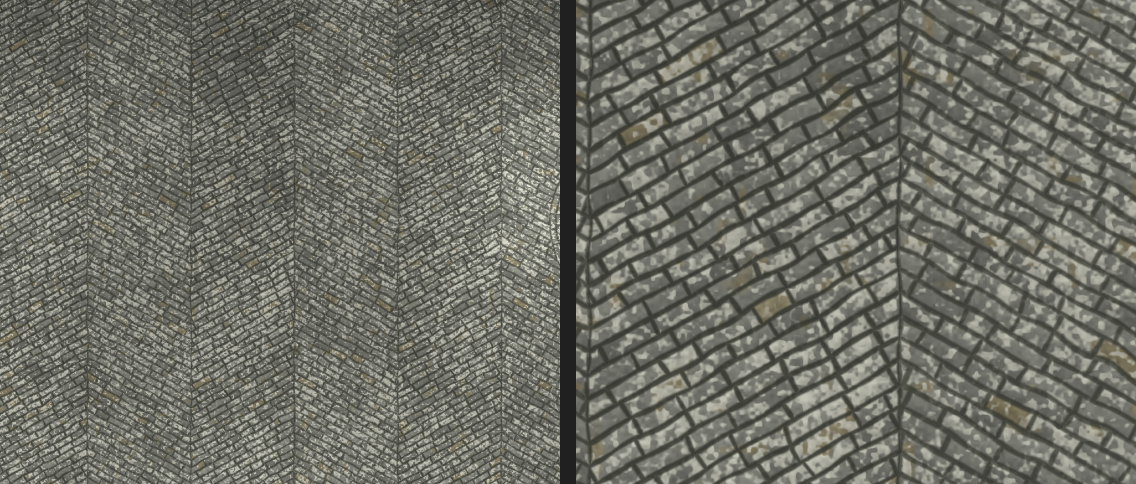
Left, the full canvas; right, a detail of the centre.
Reproduce this texture procedurally as a Shadertoy shader.

```glsl
// Layout, in units of the canvas height
const float COLUMN_WIDTH = 0.2137;
const float COLUMN_START = 0.181;
const float TILT = 0.51;            // slope angle of the courses, radians
const float COURSE_HEIGHT = 0.0136;
const float STONE_LENGTH = 0.037;
const float LENGTH_JITTER = 0.45;
const float JOINT_WIDTH = 0.0011;
const vec2 RING_CENTRE = vec2(1.317, 0.539);
const float RING_RADIUS = 0.181;
const vec2 GLOW_CENTRE = vec2(1.09, 0.61);

// Surface
const float STONE_VARIATION = 0.24;
const float OCHRE_SHARE = 0.035;
const vec3 JOINT_COLOUR = vec3(0.20, 0.21, 0.18);
const vec3 STONE_COLOUR = vec3(0.445, 0.45, 0.42);
const vec3 LICHEN_COLOUR = vec3(0.73, 0.73, 0.68);
const vec3 OCHRE_COLOUR = vec3(0.52, 0.46, 0.30);

float hash(vec2 p) {
    return fract(sin(dot(p, vec2(127.1, 311.7))) * 43758.5453);
}

float noise(vec2 p) {
    vec2 i = floor(p), f = fract(p);
    f = f * f * (3.0 - 2.0 * f);
    return mix(mix(hash(i), hash(i + vec2(1, 0)), f.x),
               mix(hash(i + vec2(0, 1)), hash(i + vec2(1, 1)), f.x), f.y);
}

// x: along the course, y: across it, z: distance to the strip edge, w: strip id
vec4 courseCoords(vec2 p) {
    vec2 fromRing = p - RING_CENTRE;
    float r = length(fromRing);
    if (r < RING_RADIUS)
        return vec4(atan(fromRing.y, -fromRing.x) * RING_RADIUS,
                    r - RING_RADIUS, RING_RADIUS - r, 50.0);

    float strip = (p.x - COLUMN_START) / COLUMN_WIDTH;
    float column = floor(strip);
    float x = (fract(strip) - 0.5) * COLUMN_WIDTH;
    float angle = mod(column, 2.0) > 0.5 ? TILT : -TILT;
    float c = cos(angle), s = sin(angle);
    float edge = min(0.5 * COLUMN_WIDTH - abs(x), r - RING_RADIUS);
    return vec4(c * x + s * p.y, c * p.y - s * x, edge, column);
}

void mainImage(out vec4 fragColor, in vec2 fragCoord) {
    vec2 p = fragCoord / iResolution.y;
    float pixel = 1.0 / iResolution.y;

    // Hand-laid wobble
    vec2 wobble = vec2(noise(p * 45.0), noise(p * 45.0 + 31.0)) - 0.5;
    vec4 course = courseCoords(p + 0.004 * wobble);

    // Courses, split into stones of uneven length
    float v = course.y / COURSE_HEIGHT;
    float row = floor(v);
    float height = fract(v);
    vec2 rowKey = vec2(row, course.w * 17.0);
    float u = course.x / STONE_LENGTH + hash(rowKey);
    float joint = floor(u + 0.5);
    float offset = u - joint
        - LENGTH_JITTER * (hash(rowKey + vec2(joint * 7.0, 3.0)) - 0.5);
    vec2 stone = rowKey + vec2(71.0, 5.0) * (joint - step(offset, 0.0));

    // Distance to the nearest joint
    float bedJoint = min(height, 1.0 - height) * COURSE_HEIGHT;
    float gap = min(bedJoint, min(abs(offset) * STONE_LENGTH, course.z + 0.0004));
    float width = JOINT_WIDTH * (0.6 + 0.9 * noise(p * 90.0));
    float face = smoothstep(width - 0.8 * pixel, width + 0.0012 + 0.8 * pixel, gap);

    // Stone tone and occasional ochre
    vec3 colour = STONE_COLOUR * (1.0 + STONE_VARIATION * (hash(stone) - 0.5));
    float ochre = step(1.0 - OCHRE_SHARE, hash(stone + 9.3));
    ochre = max(ochre, smoothstep(0.78, 0.95, noise(p * 70.0 + 12.0)));
    colour = mix(colour, OCHRE_COLOUR, 0.5 * ochre);

    // Pale lichen flecks, denser on some stones
    float fleck = 0.6 * noise(p * 230.0) + 0.4 * noise(p * 390.0 + 8.0);
    float cover = 0.2 * (hash(stone + 4.7) - 0.5) + 0.2 * (noise(p * 22.0) - 0.5);
    float lichen = smoothstep(0.43, 0.72, fleck + cover);
    colour = mix(colour, LICHEN_COLOUR, 0.85 * lichen);
    colour *= 0.9 + 0.2 * noise(p * 340.0 + 40.0);

    // Rounded face: lit upper edge, shaded lower edge
    colour *= 1.0 + 0.16 * (height - 0.5);
    float rising = mod(course.w, 2.0);
    colour = mix(JOINT_COLOUR, colour, mix(0.28 - 0.12 * rising, 1.0, face));

    // Broad weathering and a bright worn area
    float weather = 0.91 + 0.17 * noise(p * vec2(4.0, 3.0) + 2.0);
    vec2 toGlow = (p - GLOW_CENTRE) / vec2(0.16, 0.22);
    float glow = exp(-dot(toGlow, toGlow));
    float shade = 1.0 - 0.13 * smoothstep(0.7, 1.0, p.y);
    colour *= weather * shade * (1.0 + 0.27 * glow);

    fragColor = vec4(clamp(colour, 0.0, 1.0), 1.0);
}
```
